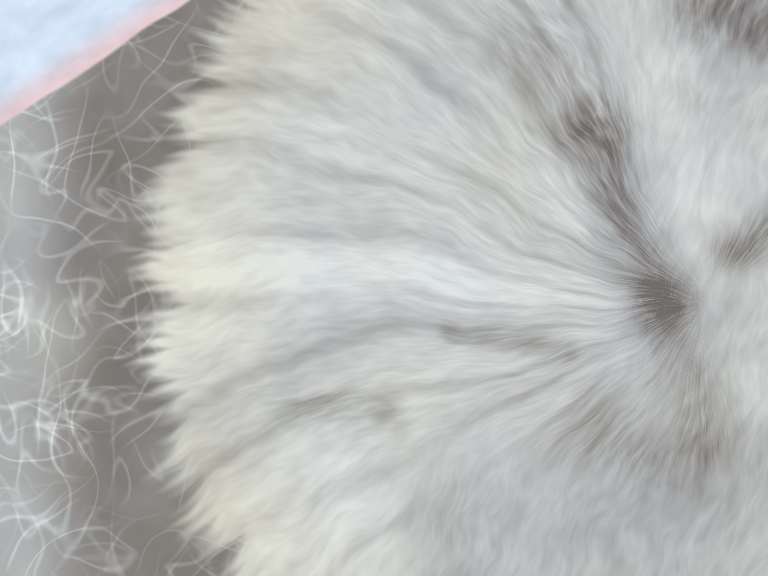
Write a WebGL 2 fragment shader that draws this texture.

```glsl
#version 300 es
precision highp float;

#define ROOT vec2(1.22, 0.47)
#define FLEECE_RADIUS 0.97
#define LOCK_ANGLE 0.16
#define SEAM_DEPTH 0.10
#define FIBRE_CONTRAST 0.11
#define HAIR_WIDTH 0.075
#define HAIR_LIGHT 0.17
#define FLEECE_TONE 0.80
#define FUZZ_TONE 0.79

uniform vec2 u_resolution;
out vec4 fragColor;

vec2 gradientAt(vec2 cell) {
    vec3 h = fract(cell.xyx * vec3(0.1031, 0.1030, 0.0973));
    h += dot(h, h.yzx + 33.33);
    float angle = 6.2832 * fract((h.x + h.y) * h.z);
    return vec2(cos(angle), sin(angle));
}

float noise(vec2 p) {
    vec2 i = floor(p), f = p - i;
    vec2 u = f * f * f * (f * (f * 6.0 - 15.0) + 10.0);
    vec2 e = vec2(1.0, 0.0);
    float low = mix(dot(gradientAt(i), f), dot(gradientAt(i + e), f - e), u.x);
    float high = mix(dot(gradientAt(i + e.yx), f - e.yx), dot(gradientAt(i + 1.0), f - 1.0), u.x);
    return mix(low, high, u.y);
}

float fbm(vec2 p) {
    float sum = 0.0, amp = 0.6;
    for (int i = 0; i < 4; i++) {
        sum += amp * noise(p);
        p = mat2(1.6, 1.2, -1.2, 1.6) * p + 5.3;
        amp *= 0.5;
    }
    return sum;
}

vec2 rotate(vec2 p, float angle) {
    float c = cos(angle), s = sin(angle);
    return vec2(c * p.x - s * p.y, s * p.x + c * p.y);
}

// Stretched strands: x runs across the fibres, y along them
float fibres(vec2 p) {
    p.x += 0.7 * noise(p * vec2(0.3, 0.8));
    return 0.5 * noise(p) + 0.4 * noise(p * vec2(2.1, 1.8) + 9.0) + 0.3 * noise(p * vec2(4.3, 3.0) + 23.0);
}

// Thin curling hairs along the zero lines of noise
float strayHairs(vec2 p) {
    float sum = 0.0;
    for (int i = 0; i < 6; i++) {
        float k = float(i);
        vec2 q = rotate(p, k * 1.1 + 0.3) + k * 7.3;
        q += 0.03 * vec2(noise(q * 9.0), noise(q * 9.0 + 31.0));
        float line = 1.0 - smoothstep(0.0, HAIR_WIDTH, abs(noise(q * vec2(7.0, 19.0))));
        sum += line * smoothstep(-0.15, 0.35, noise(q * 6.0 + 50.0));
    }
    return sum;
}

float softStroke(vec2 p, vec2 a, vec2 b, float width) {
    vec2 ab = b - a;
    float along = clamp(dot(p - a, ab) / dot(ab, ab), 0.0, 1.0);
    float d = length(p - a - along * ab) / width;
    return exp(-d * d);
}

vec3 woolColour(float tone) {
    vec3 c = mix(vec3(0.44, 0.425, 0.41), vec3(0.58, 0.57, 0.56), clamp((tone - 0.43) / 0.14, 0.0, 1.0));
    c = mix(c, vec3(0.68, 0.69, 0.69), clamp((tone - 0.57) / 0.12, 0.0, 1.0));
    c = mix(c, vec3(0.78, 0.79, 0.79), clamp((tone - 0.69) / 0.10, 0.0, 1.0));
    return mix(c, vec3(0.88, 0.90, 0.89), clamp((tone - 0.79) / 0.11, 0.0, 1.0));
}

void main() {
    vec2 p = gl_FragCoord.xy / u_resolution.y;
    vec2 q = p + 0.05 * vec2(fbm(p * 3.0), fbm(p * 3.0 + 17.0));

    // Fan of locks spreading from the root
    vec2 d = q - ROOT;
    float r = length(d);
    float a = atan(d.y, -d.x) + 0.05 * sin(r * 6.0 + 1.2);
    float lock = a / LOCK_ANGLE + 0.6 * noise(vec2(a * 4.0, r * 2.5));
    float seam = abs(fract(lock) - 0.5) * 2.0;
    float strand = fibres(vec2(a * 26.0, r * 12.0));
    float ridge = (a - 0.05) / 0.10;
    float fan = FLEECE_TONE + 0.12 * noise(vec2(lock * 0.7, r * 2.0));
    fan -= SEAM_DEPTH * smoothstep(0.5, 1.0, seam) * (0.6 + noise(vec2(lock, r * 4.0)));
    fan += 0.07 * exp(-ridge * ridge) * smoothstep(0.2, 0.5, r) + FIBRE_CONTRAST * strand;

    // Loose fuzz on the right and along the bottom
    float fuzz = FUZZ_TONE + 0.17 * fbm(q * 4.0 + 3.0);
    fuzz += FIBRE_CONTRAST * fibres(rotate(q + 0.04 * fbm(q * 5.0), 0.35) * vec2(34.0, 13.0));
    float lower = smoothstep(0.32, 0.14, q.y) * smoothstep(0.58, 0.82, q.x);
    fuzz -= 0.05 * lower;
    float tone = mix(fan, fuzz, max(lower, smoothstep(-0.22, -0.02, d.x)));

    // Hollows between the tufts
    float hollow = 0.24 * softStroke(q, vec2(1.03, 0.76), vec2(1.14, 0.47), 0.05);
    hollow += 0.16 * softStroke(q, vec2(1.14, 0.47), vec2(1.22, 0.27), 0.06);
    hollow += 0.26 * softStroke(q, vec2(1.27, 0.56), vec2(1.36, 0.62), 0.04);
    hollow += 0.26 * softStroke(q, vec2(1.23, 1.0), vec2(1.36, 0.95), 0.07);
    hollow += 0.12 * softStroke(q, vec2(0.93, 0.92), vec2(1.0, 0.80), 0.08);
    hollow += 0.14 * softStroke(q, vec2(0.78, 0.43), vec2(0.98, 0.39), 0.018);
    hollow += 0.12 * softStroke(q, vec2(0.52, 0.29), vec2(0.67, 0.285), 0.03);
    hollow += 0.13 * softStroke(q, vec2(1.06, 0.24), vec2(1.16, 0.21), 0.08);
    tone -= hollow * (1.0 - 0.9 * strand);

    // Dim ground behind the frayed tips
    float ground = mix(0.69, 0.49, smoothstep(0.02, 0.21, p.x)) + 0.14 * fbm(q * 5.0 + 40.0);
    float hairs = strayHairs(p);
    ground += HAIR_LIGHT * hairs * 0.6;
    tone += 0.025 * hairs * smoothstep(0.05, 0.3, hollow);
    float rim = FLEECE_RADIUS - 0.045 * seam * seam + 0.05 * noise(vec2(a * 55.0, r * 7.0));
    float fleece = smoothstep(0.035, -0.035, r - rim);
    vec3 colour = woolColour(mix(ground, tone, fleece));

    // Cream tips and patches
    float cream = fleece * smoothstep(0.65, 0.95, r) + 0.5 * noise(q * 5.0 + 70.0);
    colour += cream * vec3(0.018, 0.006, -0.035);

    // Crinkled pale sheet in the corner, with a pink border
    float inside = dot(p - vec2(0.0, 0.78), vec2(-0.555, 0.832));
    float crinkle = fbm(rotate(p, -0.6) * vec2(14.0, 26.0));
    vec3 sheet = mix(vec3(0.90, 0.80, 0.82), vec3(0.83, 0.89, 0.96), smoothstep(0.0, 0.06, inside));
    sheet += 0.10 * crinkle;
    colour = mix(colour, sheet, smoothstep(-0.004, 0.004, inside + 0.006 * noise(p * 12.0)));
    fragColor = vec4(clamp(colour, 0.0, 1.0), 1.0);
}
```
